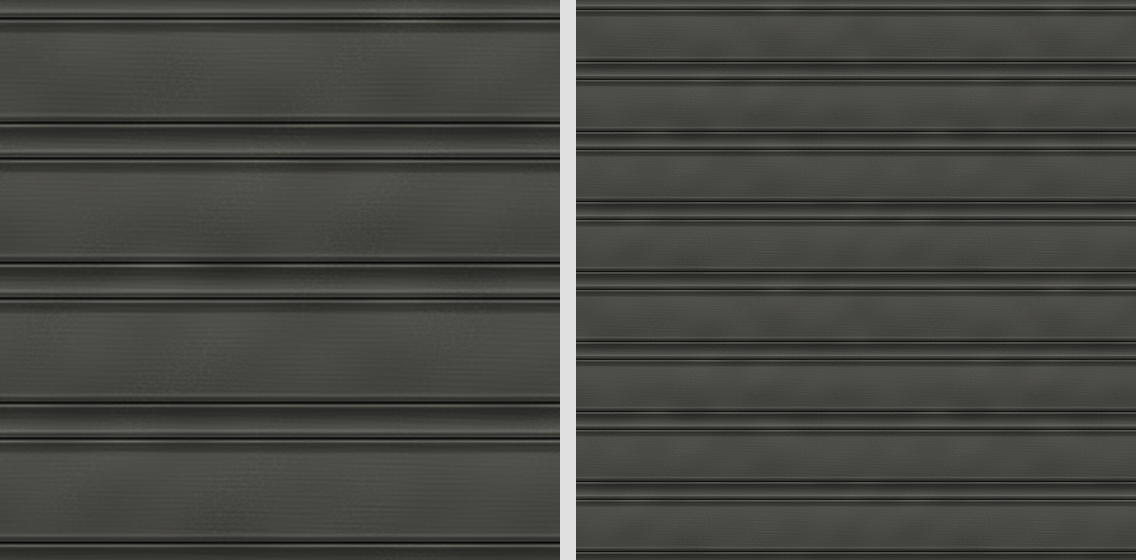
Left, the tile; right, the same tile 2 across and 2 down.
This texture is drawn by a WebGL 1 fragment shader. Its source:

```glsl
precision highp float;
uniform vec2 u_resolution;

#define ROWS 4.0            // boards down the canvas
#define ROW_OFFSET 0.130    // first groove below the top, in boards
#define LOWER_GROOVE 0.745  // second groove below the first, in boards
#define GROOVE_WIDTH 0.0095
#define LIP_WIDTH 0.0105
#define BLOTCH 0.007
#define STREAK 0.007
#define GRAIN 0.035
#define GRAIN_CELLS vec2(120.0, 180.0)
#define TINT vec3(1.0, 0.995, 0.94)

const float TAU = 6.2831853;

vec2 hash2(vec2 p) {
  vec2 q = vec2(dot(p, vec2(12.99, 78.23)), dot(p, vec2(39.35, 11.14)));
  return fract(sin(q) * 4375.85);
}

// Layered sines with whole-number frequencies, so they wrap
float waves(vec2 p, vec2 lowFreq, vec2 highFreq, float seed) {
  float sum = 0.0;
  for (int i = 0; i < 14; i++) {
    vec2 h = hash2(vec2(float(i) + 1.0, seed));
    vec2 freq = floor(mix(lowFreq, highFreq + 1.0, h));
    sum += sin(TAU * (dot(freq, p) + hash2(h + seed).x));
  }
  return sum / sqrt(14.0);
}

// Distance to the nearest scattered point on a wrapping grid
float cellular(vec2 p, vec2 cells) {
  vec2 g = p * cells;
  vec2 base = floor(g);
  float nearest = 2.0;
  for (int j = -1; j <= 1; j++) {
    for (int i = -1; i <= 1; i++) {
      vec2 cell = base + vec2(float(i), float(j));
      vec2 point = cell + hash2(mod(cell, cells));
      nearest = min(nearest, distance(g, point));
    }
  }
  return nearest;
}

// Soft band around zero
float band(float d, float width) {
  return exp(-d * d / (width * width));
}

// Brightness of the moulding; s runs down one board from its upper groove
float moulding(float s, float wear, float pixel) {
  float panel = mix(0.307, 0.268, smoothstep(0.10, 0.68, s));
  float shadow = mix(0.185, 0.225, smoothstep(0.03, 0.09, s));
  float tone = mix(shadow, panel, smoothstep(0.085, 0.12, s));
  float cove = mix(0.17, 0.325, smoothstep(0.79, 0.96, s));
  tone = mix(tone, cove, step(LOWER_GROOVE, s));

  // Signed distance below the nearest groove
  float upper = s - step(0.5, s);
  float lower = s - LOWER_GROOVE;
  float d = abs(upper) < abs(lower) ? upper : lower;

  tone += 0.06 * band(d + 0.053, 0.012);
  tone = mix(tone, 0.17, 0.75 * band(d + 0.026, 0.012));
  tone = mix(tone, 0.375 + 0.02 * wear, band(d - 0.0235, max(LIP_WIDTH, pixel)));
  float depth = 0.96 - 0.04 * wear * wear;
  return mix(tone, 0.03, depth * band(d, max(GROOVE_WIDTH, pixel)));
}

void main() {
  vec2 p = gl_FragCoord.xy / u_resolution;
  float s = fract((1.0 - p.y) * ROWS - ROW_OFFSET);
  float pixel = 0.7 * ROWS / u_resolution.y;

  // Surface variation
  float blotch = waves(p, vec2(-5.0, -7.0), vec2(5.0, 7.0), 3.0);
  float streak = waves(p, vec2(-5.0, 45.0), vec2(5.0, 150.0), 7.0);
  float patches = smoothstep(-0.4, 1.4, waves(p, vec2(-4.0), vec2(4.0), 11.0));
  float grain = (cellular(p, GRAIN_CELLS) - 0.5) * mix(0.3, 1.0, patches);

  // Surface detail fades inside the dark grooves
  float tone = moulding(s, blotch, pixel);
  float detail = BLOTCH * blotch + STREAK * streak + GRAIN * grain;
  tone += detail * smoothstep(0.03, 0.25, tone);

  gl_FragColor = vec4(clamp(tone * TINT, 0.0, 1.0), 1.0);
}
```
